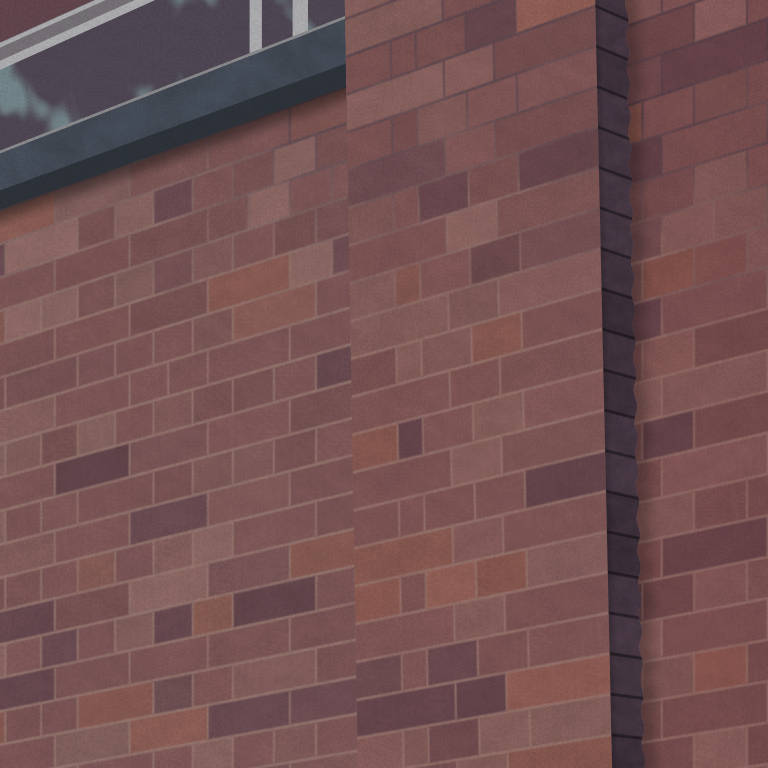
This texture is drawn by a WebGL 1 fragment shader. Its source:

```glsl
precision highp float;
// Brick wall in steep perspective with a projecting pier, its shaded return, and
// a window sill at top left. Courses fan out from one vanishing point; bricks
// are hashed into stretchers and headers, then tinted, mottled and grained.
uniform vec2 u_resolution;

#define VANISH vec2(-4.145, -0.76)  // where the courses converge
#define WALL_ROWS 95.4              // course density on the wall
#define PIER_ROWS 93.0              // course density on the pier
#define HEADERS 374.0               // header density along the wall
#define JOINT 0.0019                // half width of a mortar joint
#define BRICK vec3(0.47, 0.325, 0.325)
#define PALE vec3(0.52, 0.385, 0.37)
#define PLUM vec3(0.375, 0.265, 0.295)
#define RUST vec3(0.535, 0.355, 0.315)
#define MORTAR vec3(0.57, 0.455, 0.425)
#define SHADE vec3(0.235, 0.185, 0.225)
#define SLATE vec3(0.27, 0.30, 0.345)

float hash(vec2 p) {
  return fract(sin(dot(p, vec2(127.1, 311.7))) * 4375.85);
}

// Layered sines, roughly -1 to 1
float mottle(vec2 p) {
  float sum = 0.0, amp = 0.5;
  for (int i = 0; i < 4; i++) {
    sum += amp * sin(p.x + 1.7 * sin(p.y)) * sin(p.y + 1.3 * sin(p.x * 0.8));
    p = mat2(1.5, 1.1, -1.1, 1.5) * p + 2.3;
    amp *= 0.6;
  }
  return sum;
}

float cover(float d) {
  return clamp(d * min(u_resolution.x, u_resolution.y) + 0.5, 0.0, 1.0);
}

float course(vec2 p, float rows, float shift) {
  return (p.y - VANISH.y) / (p.x - VANISH.x) * rows - shift;
}

float bedDistance(float v, float depth, float rows) {
  return (0.5 - abs(fract(v) - 0.5)) * depth / rows;
}

// Both bonds return joint distance, then the brick's id
vec3 wallBond(vec2 p) {
  float depth = p.x - VANISH.x;
  float v = course(p, WALL_ROWS, 0.19), row = floor(v), odd = mod(row, 2.0);
  float u = -HEADERS / depth + mix(0.08, 0.7, odd);
  float split = step(hash(vec2(floor(u / 2.0), row)), mix(0.7, 0.12, odd));
  float len = 2.0 - split;
  float along = fract(u / len) * len;
  float head = min(along, len - along) * depth * depth / HEADERS;
  return vec3(min(bedDistance(v, depth, WALL_ROWS), head + 0.0006),
              floor(u / len) * len + 0.37 * len, row);
}

vec3 pierBond(vec2 p, float left, float right) {
  float v = course(p, PIER_ROWS, 0.12), row = floor(v);
  float u = 5.0 * (p.x - left) / (right - left);
  vec4 joints = mod(row, 2.0) > 0.5 ? vec4(0.9, 1.4, 2.4, 3.4) : vec4(0.0, 1.95, 2.95, 5.0);
  float start = 0.0, end = 5.0;
  for (int i = 0; i < 4; i++) {
    if (joints[i] <= u) start = max(start, joints[i]);
    else end = min(end, joints[i]);
  }
  // The outer corners carry no mortar
  float head = min(start > 0.0 ? u - start : 1.0, end < 5.0 ? end - u : 1.0);
  return vec3(min(bedDistance(v, p.x - VANISH.x, PIER_ROWS),
                  head * (right - left) / 5.0 + 0.0006), start + 60.0, row);
}

vec3 brickwork(vec3 bond, vec2 p, float darkJoints) {
  float tone = hash(bond.yz), kind = hash(bond.zy + 17.3);
  vec3 color = mix(BRICK, PALE, smoothstep(0.45, 1.0, tone));
  color = mix(color, PLUM, smoothstep(0.72, 0.95, kind) * 0.85);
  color = mix(color, RUST, (1.0 - smoothstep(0.04, 0.14, kind)) * 0.8);
  color *= 0.96 + 0.08 * hash(bond.yz + 5.1) + 0.04 * mottle(p * 55.0);
  float soft = 0.0011 + 0.5 / u_resolution.y;
  float joint = 1.0 - smoothstep(JOINT - soft, JOINT + soft, bond.x);
  vec3 mortar = mix(MORTAR, SHADE * 1.25, darkJoints);
  return mix(color, mortar, joint * (0.8 + 0.15 * mottle(p * 30.0)));
}

vec3 windowAndSill(vec2 p) {
  vec3 white = vec3(0.66, 0.66, 0.67);
  float sillTop = p.y - 0.80 - 0.39 * p.x;
  float lip = p.y - 0.752 - 0.367 * p.x;
  vec3 sill = mix(SLATE * 0.65, SLATE * (0.95 + 0.08 * mottle(p * 40.0)), cover(lip));
  vec3 glass = mix(vec3(0.30, 0.27, 0.32), vec3(0.44, 0.51, 0.53),
                   smoothstep(0.15, 0.6, mottle(p * vec2(16.0, 13.0) + 1.2)));
  // Mullions, then the sloping frame and the brick reveal above it
  float bars = max(cover(0.008 - abs(p.x - 0.333)), cover(0.010 - abs(p.x - 0.391)));
  glass = mix(glass, white, bars);
  float frame = p.y - 0.909 - 0.45 * p.x;
  vec3 frameColor = mix(white, vec3(0.45, 0.43, 0.45), cover(frame - 0.012));
  glass = mix(glass, frameColor, cover(frame));
  glass = mix(glass, white, cover(0.003 - abs(frame - 0.032)));
  glass = mix(glass, PLUM, cover(frame - 0.036));
  glass = mix(glass, white * 0.8, cover(0.002 - abs(sillTop - 0.002)));
  return mix(sill, glass, cover(sillTop));
}

void main() {
  vec2 p = gl_FragCoord.xy / u_resolution;
  float left = mix(0.466, 0.449, p.y);
  float right = mix(0.797, 0.775, p.y);
  float far = mix(0.838, 0.816, p.y) + 0.002 * sin(p.y * 150.0);
  float onRight = cover(p.x - far);

  // Flat wall, with shade under the sill and beside the return
  float weather = smoothstep(0.55, 0.95, p.y + 0.12 * mottle(p * 14.0));
  vec3 color = brickwork(wallBond(p), p, weather * 0.85);
  color *= mix(vec3(1.0), vec3(0.97, 0.90, 0.91), onRight);
  color *= 1.0 - 0.25 * onRight * (1.0 - smoothstep(0.0, 0.03, p.x - far));
  float underSill = p.y - 0.727 - 0.355 * p.x;
  vec3 besideSill = color * (1.0 - 0.4 * smoothstep(-0.03, 0.0, underSill));
  besideSill = mix(besideSill, windowAndSill(p), cover(underSill));
  color = mix(color, besideSill, cover(left - p.x));

  // Pier face
  vec3 pier = brickwork(pierBond(p, left, right), p, weather * 0.8);
  color = mix(color, pier * vec3(1.0, 0.97, 0.97), cover(p.x - left) * cover(right - p.x));

  // Shaded return, whose courses fall away to the right
  vec2 corner = vec2(right, p.y + (p.x - right) * (0.1 + 0.35 * p.y));
  float v = course(corner, PIER_ROWS, 0.12);
  float bed = bedDistance(v, right - VANISH.x, PIER_ROWS);
  vec3 side = SHADE * (0.9 + 0.25 * hash(vec2(floor(v), 3.0)) + 0.1 * mottle(p * 90.0));
  side *= 0.6 + 0.4 * smoothstep(0.0008, 0.0032, bed);
  side *= 0.85 + 0.15 * smoothstep(0.0, 0.01, p.x - right);
  color = mix(color, side, cover(p.x - right) * (1.0 - onRight));

  // Fine grain
  color *= 0.97 + 0.06 * hash(floor(p * 380.0));
  gl_FragColor = vec4(color, 1.0);
}
```
